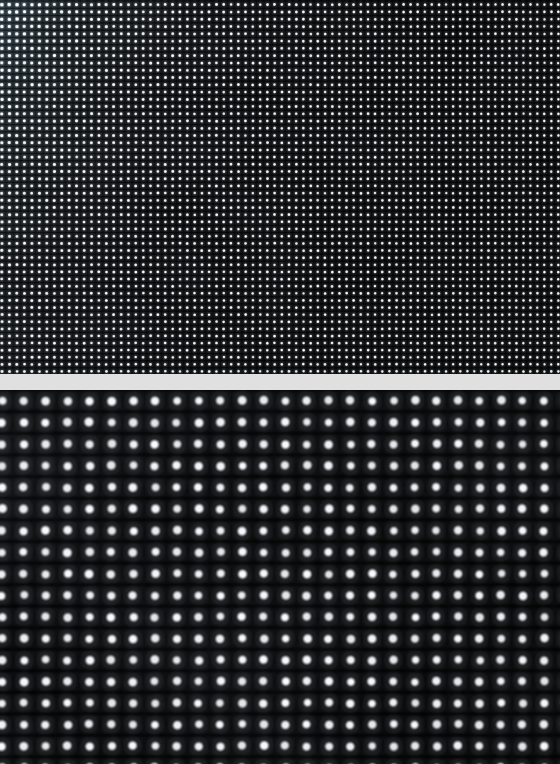
Top: the whole. Bottom: its middle third, enlarged.
Reproduce this pattern procedurally as a Shadertoy shader.

```glsl
// A dark panel of small white lamps, about 78 across and 52 down.
// A gently curved grid gives each lamp a soft disc, halo and socket ring;
// gradient noise mottles the housing and a cool glow lights the upper left.

float hash(vec2 p) {
    p = fract(p * vec2(0.1031, 0.1137));
    p += dot(p, p.yx + 33.33);
    return fract((p.x + p.y) * p.x * 17.0);
}

vec2 gradientAt(vec2 p) {
    float angle = 6.2832 * hash(p);
    return vec2(cos(angle), sin(angle));
}

float gradientNoise(vec2 p) {
    vec2 i = floor(p), f = fract(p);
    vec2 w = f * f * f * (f * (f * 6.0 - 15.0) + 10.0);
    vec2 e = vec2(0.0, 1.0);
    float low = mix(dot(gradientAt(i), f),
                    dot(gradientAt(i + e.yx), f - e.yx), w.x);
    float high = mix(dot(gradientAt(i + e.xy), f - e.xy),
                     dot(gradientAt(i + e.yy), f - e.yy), w.x);
    return mix(low, high, w.y);
}

// Lamp coordinates: spacing tightens slightly to the right and downwards.
vec2 panelGrid(vec2 uv) {
    return vec2(0.25, -0.13) + uv * (vec2(74.5, 51.1) + uv * vec2(3.0, 0.9));
}

void mainImage(out vec4 fragColor, in vec2 fragCoord) {
    vec2 uv = fragCoord / iResolution.xy;
    uv.y = 1.0 - uv.y;
    vec2 grid = panelGrid(uv);
    vec2 cell = floor(grid);
    float pixel = 52.0 / iResolution.y;
    float glow = exp(-4.2 * uv.x - 1.5 * uv.y);

    // Each lamp sits a little off centre and differs in size and brightness.
    vec2 jitter = vec2(hash(cell + 11.0), hash(cell + 47.0)) - 0.5;
    vec2 local = fract(grid) - 0.5 - 0.06 * jitter;
    float radius = 0.172 + 0.055 * glow + 0.03 * (hash(cell + 83.0) - 0.5);
    float power = 0.95 + 0.05 * glow + 0.09 * (hash(cell + 5.0) - 0.5);

    // Lamps are rounder on the right and slightly squared in the glow.
    vec2 a = abs(local);
    float dist = mix(length(local), max(a.x, a.y), 0.35 * glow);
    float soft = max(0.1, 0.65 * pixel);
    float lamp = 1.0 - smoothstep(radius - soft, radius + soft, dist);
    float halo = exp(-11.0 * dist * dist);

    // Housing: dark plastic, faint horizontal ribs, grooves and socket rings.
    float mottling = gradientNoise(grid * 0.12) + 0.7 * gradientNoise(grid * 2.7);
    float edge = 0.5 - abs(fract(grid.y) - 0.5);
    float groove = 1.0 - smoothstep(0.03, 0.03 + max(0.09, pixel), edge);
    float rib = exp(-45.0 * pow(edge - 0.2, 2.0));
    float ring = exp(-pow((dist - 0.4) / 0.07, 2.0));
    float shade = 0.026 + 0.022 * mottling + 0.014 * rib + 0.016 * ring;
    shade += 0.15 * glow - (0.012 + 0.05 * glow) * groove;

    vec3 colour = max(shade, 0.012) * mix(vec3(0.95, 1.03, 1.1), vec3(0.8, 1.1, 1.25), glow);
    colour += (0.19 + 0.12 * glow) * halo * vec3(0.96, 1.0, 1.04);
    colour = mix(colour, power * vec3(0.975, 0.985, 1.0), lamp);
    fragColor = vec4(clamp(colour, 0.0, 1.0), 1.0);
}
```
